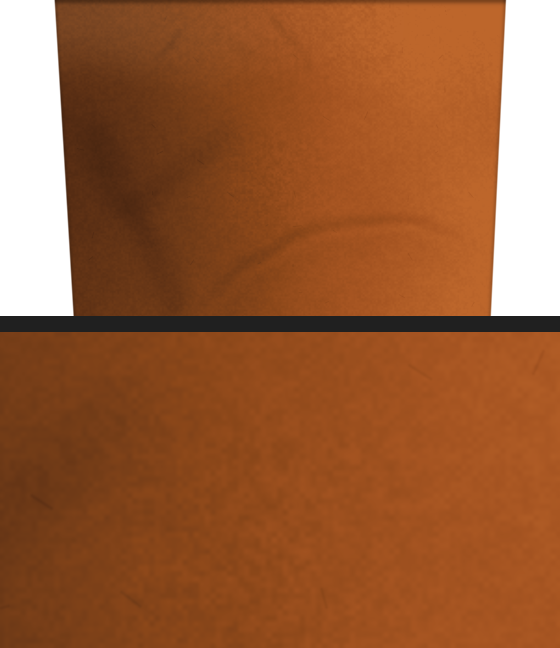
Top, the full canvas; bottom, a detail of the centre.
A Shadertoy shader for this texture:

```glsl
// A tapered panel of worn brown leather with soft folds, on a white ground.

const vec3 GROUND = vec3(1.0);
const vec3 HAZE = vec3(0.60, 0.39, 0.24);
const vec3 LEATHER[5] = vec3[5](
    vec3(0.34, 0.175, 0.075), vec3(0.44, 0.23, 0.09), vec3(0.55, 0.28, 0.10),
    vec3(0.65, 0.33, 0.13), vec3(0.74, 0.40, 0.17));

// Panel sides at the bottom and top, in canvas heights from the centre
const vec2 LEFT_SIDE = vec2(-0.653, -0.713);
const vec2 RIGHT_SIDE = vec2(0.667, 0.715);

// Folds run from xy to zw
const int FOLD_COUNT = 5;
const vec4 FOLDS[FOLD_COUNT] = vec4[FOLD_COUNT](
    vec4(-0.59, 0.56, -0.33, 0.05), vec4(-0.46, 0.35, -0.17, 0.58),
    vec4(-0.01, 0.94, 0.09, 0.80), vec4(-0.32, 0.89, -0.37, 0.83),
    vec4(-0.19, 0.90, -0.10, 0.83));
const vec2 FOLD_STYLE[FOLD_COUNT] = vec2[FOLD_COUNT](   // width, depth
    vec2(0.050, 0.13), vec2(0.045, 0.09), vec2(0.018, 0.09),
    vec2(0.013, 0.16), vec2(0.018, 0.07));

const vec2 ARC_CENTRE = vec2(0.31, -0.43);
const float ARC_RADIUS = 0.73;
const float GRAIN_SCALE = 170.0;
const float GRAIN_DEPTH = 0.13;
const float SCRATCH_CELLS = 9.0;
const float SCRATCH_SHARE = 0.3;

float hash(vec2 p) {
    return fract(sin(dot(p, vec2(127.1, 311.7))) * 43758.5453);
}

float noise(vec2 p) {
    vec2 i = floor(p), f = fract(p);
    f = f * f * (3.0 - 2.0 * f);
    return mix(mix(hash(i), hash(i + vec2(1, 0)), f.x),
               mix(hash(i + vec2(0, 1)), hash(i + vec2(1, 1)), f.x), f.y);
}

float fbm(vec2 p) {
    float sum = 0.0, gain = 0.5;
    for (int i = 0; i < 5; i++) {
        sum += gain * noise(p);
        p = mat2(0.8, 0.6, -0.6, 0.8) * p * 2.03 + 17.0;
        gain *= 0.5;
    }
    return sum;
}

float segmentDistance(vec2 p, vec2 a, vec2 b) {
    vec2 pa = p - a, ba = b - a;
    return length(pa - ba * clamp(dot(pa, ba) / dot(ba, ba), 0.0, 1.0));
}

float bell(float d, float width) {
    return exp(-d * d / (width * width));
}

vec3 leatherColour(float tone) {
    float t = clamp(tone, 0.0, 1.0) * 4.0;
    int i = min(int(t), 3);
    return mix(LEATHER[i], LEATHER[i + 1], t - float(i)) * (1.0 + min(tone, 0.0));
}

// Soft creases and the broad curved ridge
float foldTone(vec2 p) {
    vec2 q = p + 0.06 * (vec2(fbm(p * 5.0), fbm(p * 5.0 + 40.0)) - 0.5);
    float tone = 0.0;
    for (int i = 0; i < FOLD_COUNT; i++) {
        float d = segmentDistance(q, FOLDS[i].xy, FOLDS[i].zw);
        tone -= FOLD_STYLE[i].y * bell(d, FOLD_STYLE[i].x);
    }
    float d = length(q - ARC_CENTRE) - ARC_RADIUS;
    float span = smoothstep(-0.35, 0.0, p.x) * smoothstep(0.65, 0.4, p.x);
    return tone + span * (0.05 * bell(d + 0.03, 0.02) - 0.15 * bell(d, 0.022)
                          - 0.06 * bell(d + 0.07, 0.05));
}

// Sparse short nicks, one candidate per cell
float scratches(vec2 p) {
    vec2 cell = floor(p * SCRATCH_CELLS);
    vec2 local = fract(p * SCRATCH_CELLS) - 0.5;
    float angle = 6.2832 * hash(cell + 5.3);
    vec2 along = vec2(cos(angle), sin(angle)) * mix(0.03, 0.12, hash(cell + 9.1));
    vec2 centre = 0.5 * (vec2(hash(cell + 2.7), hash(cell + 7.9)) - 0.5);
    float d = segmentDistance(local, centre - along, centre + along);
    return step(hash(cell), SCRATCH_SHARE) * bell(d, 0.018);
}

void mainImage(out vec4 fragColor, in vec2 fragCoord) {
    vec2 p = (fragCoord - vec2(0.5 * iResolution.x, 0.0)) / iResolution.y;
    float pixel = 1.0 / iResolution.y;
    float left = mix(LEFT_SIDE.x, LEFT_SIDE.y, p.y);
    float right = mix(RIGHT_SIDE.x, RIGHT_SIDE.y, p.y);
    float across = (p.x - left) / (right - left);

    // Broad light from dark left to bright right
    float top = smoothstep(0.66, 0.92, p.y + 0.12 * (fbm(p * 4.0) - 0.5));
    float tone = 0.02 + 0.95 * smoothstep(-0.15, 1.0, across);
    tone += 0.24 * (fbm(p * 3.0 + 8.0) - 0.5) + 0.12 * top;
    tone -= 0.10 * bell(length((p - vec2(-0.45, 0.55)) * vec2(0.7, 1.0)), 0.2);
    tone += foldTone(p);

    // Fine grain, stronger where the light grazes it
    float grain = 0.6 * noise(p * GRAIN_SCALE) + 0.4 * noise(p * GRAIN_SCALE * 0.45) - 0.5;
    float sheen = bell(length(p - vec2(-0.03, 0.43)), 0.16) + top;
    tone += GRAIN_DEPTH * grain * (1.0 + 0.7 * sheen) - 0.10 * scratches(p);

    vec3 colour = leatherColour(tone);
    colour = mix(colour, HAZE, 0.30 * top * smoothstep(0.85, 0.1, across));

    // Shaded rim and smooth outline
    float inside = min(p.x - left, right - p.x);
    colour *= 1.0 - 0.18 * bell(inside, 0.008) - 0.35 * bell(1.0 - p.y, 0.012);
    float panel = smoothstep(-pixel, pixel, inside);
    fragColor = vec4(mix(GROUND, colour, panel), 1.0);
}
```
